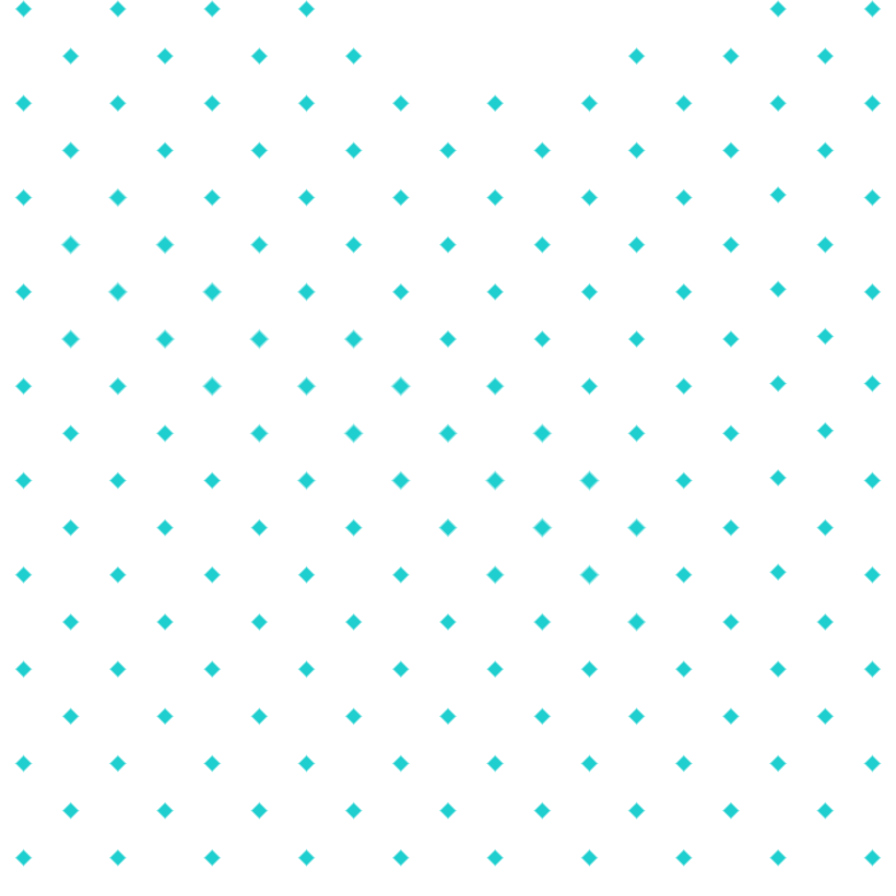
A WebGL 1 fragment shader for this pattern:

```glsl
precision highp float;

uniform vec2 u_resolution;

const float CELLS = 19.0;         // lattice columns and rows, half of them filled
const float ROW_OFFSET = 0.31;    // upward shift of the lattice, in cells
const float RADIUS = 0.166;       // centre to corner, in cells
const float MIN_SOFTNESS = 0.032; // edge blur, in cells
const vec3 PAPER = vec3(1.0);
const vec3 TURQUOISE = vec3(0.12, 0.81, 0.81);

float hash(vec2 p) {
  vec3 q = fract(vec3(p.xyx) * 0.1031);
  q += dot(q, q.yzx + 33.33);
  return fract((q.x + q.y) * q.z);
}

float diamondDistance(vec2 p, float radius) {
  return (abs(p.x) + abs(p.y) - radius) * 0.7071;
}

// 1 on every other cell, except in a trapezoid notch at the top
float isFilled(float column, float row) {
  float checker = 1.0 - mod(column + row, 2.0);
  float notch = step(row, 1.5) * step(7.5, column)
              * step(column, 14.5 - 2.0 * row);
  return checker * (1.0 - notch);
}

// Small upward slip inside a wedge near the right side
float slip(float column, float row) {
  float wedge = abs(row - 8.0) + 2.0 * (column - 16.0);
  return 0.057 * step(15.5, column) * step(wedge, 4.5);
}

// Slight swelling along a falling diagonal band
float swelling(float column, float row) {
  float offset = abs(row - 4.8 - 0.52 * column);
  float band = (1.0 - smoothstep(0.8, 3.2, offset))
             * step(0.5, column) * step(column, 13.5);
  return 0.022 * band * mix(0.6, 1.0, hash(vec2(column, row)));
}

void main() {
  vec2 uv = gl_FragCoord.xy / u_resolution;
  vec2 grid = uv * CELLS - vec2(0.0, ROW_OFFSET);
  vec2 cell = floor(grid);
  vec2 local = grid - cell - 0.5;

  // Rows are counted down from the top
  float column = cell.x;
  float row = CELLS - 1.0 - cell.y;

  local.y -= slip(column, row);
  float swell = swelling(column, row);
  float dist = diamondDistance(local, RADIUS + swell);

  float pixel = CELLS / min(u_resolution.x, u_resolution.y);
  float softness = max(MIN_SOFTNESS, 0.75 * pixel) + 0.5 * swell;
  float ink = 1.0 - smoothstep(-softness, softness, dist);
  ink *= isFilled(column, row) * step(0.0, cell.y);

  gl_FragColor = vec4(mix(PAPER, TURQUOISE, ink), 1.0);
}
```
